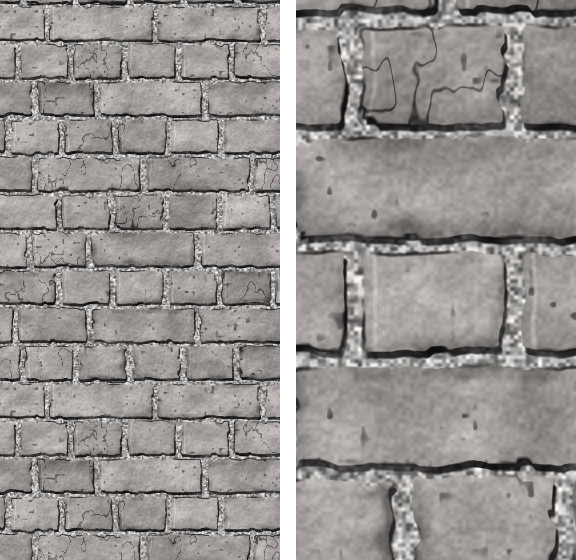
Left, the full canvas; right, a detail of the centre.
Reproduce this texture procedurally as a Shadertoy shader.

```glsl
// Weathered grey brick wall: alternating long and short courses in gritty pale mortar.

// Lengths are fractions of the canvas width; y runs downward from the top.
const int ROWS = 10;             // courses before the wall repeats
const float COURSE = 0.1347;     // height of one course
const float TOP = 0.0156;        // centre of the first bed joint
const float STRETCHER = 0.386;   // long brick plus joint
const float HEADER = 0.191;      // short brick plus joint
const float LAST_HEADER = 4.0;   // index of the long closing brick in short courses
const vec2 HALF_JOINT = vec2(0.0105, 0.0085);
const float CORNER = 0.006;
const float WARP = 0.007;        // waviness of the brick edges
const float CHIP = 0.006;        // depth of broken edges
const vec2 SHADOW_SHIFT = vec2(0.0035, 0.0085);
const vec3 BRICK_TINT = vec3(1.02, 0.99, 0.975);
const vec3 MORTAR_TINT = vec3(1.005, 1.0, 0.99);
const vec3 SHADOW_COLOR = vec3(0.045, 0.04, 0.04);
const float BRICK_TONE = 0.625;
const float MORTAR_TONE = 0.64;

// Per course: position of the anchor joint, and length of the brick left of it.
const float ANCHOR[ROWS] = float[ROWS](
    0.168, 0.062, 0.342, 0.027, 0.125, 0.211, 0.318, 0.209, 0.319, 0.080);
const float END_BRICK[ROWS] = float[ROWS](
    0.386, 0.191, 0.218, 0.191, 0.386, 0.386, 0.216, 0.386, 0.264, 0.191);

float hash(vec2 p) {
    vec3 q = fract(vec3(p.xyx) * 0.1031);
    q += dot(q, q.yzx + 33.33);
    return fract((q.x + q.y) * q.z);
}

float noise(vec2 p) {
    vec2 i = floor(p), f = fract(p);
    f = f * f * (3.0 - 2.0 * f);
    return mix(mix(hash(i), hash(i + vec2(1, 0)), f.x),
               mix(hash(i + vec2(0, 1)), hash(i + vec2(1, 1)), f.x), f.y);
}

float fbm(vec2 p) {
    float sum = 0.0, amp = 0.53;
    for (int i = 0; i < 4; i++) {
        sum += amp * noise(p);
        p = mat2(1.6, 1.2, -1.2, 1.6) * p + 17.0;
        amp *= 0.5;
    }
    return sum;
}

// Signed distance to the brick of this cell; also its id, centred position and half size.
float brickDistance(vec2 p, out vec2 id, out vec2 local, out vec2 halfSize) {
    p += WARP * (vec2(noise(p * 28.0), noise(p * 28.0 + 40.0)) - 0.5);
    p += 0.3 * WARP * (noise(p * 110.0) - 0.5);
    float course = floor(p.y / COURSE);
    int row = (int(course) + ROWS) % ROWS;
    bool header = row % 2 == 1;
    float width = header ? HEADER : STRETCHER;
    float k = floor((p.x - ANCHOR[row]) / width);
    if (header) k = min(k, LAST_HEADER);
    float left = ANCHOR[row] + k * width;
    if (header && k == LAST_HEADER) width = STRETCHER;
    if (k < 0.0) {
        k = -1.0;
        width = END_BRICK[row];
        left = ANCHOR[row] - width;
        if (p.x < left) {
            k = -2.0;
            width = STRETCHER;
            left -= width;
        }
    }
    id = vec2(k + 5.0, float(row) + 3.0);
    vec2 jitter = vec2(hash(id * 7.1), hash(id * 3.7 + 9.0)) - 0.5;
    local = p - vec2(left + 0.5 * width, (course + 0.5) * COURSE) - 0.005 * jitter;
    halfSize = 0.5 * vec2(width, COURSE) - HALF_JOINT - 0.003 * abs(jitter.yx);
    vec2 q = abs(local) - halfSize + CORNER;
    float d = length(max(q, 0.0)) + min(max(q.x, q.y), 0.0) - CORNER;
    return d + CHIP * smoothstep(0.62, 0.9, noise(p * 38.0));
}

void mainImage(out vec4 fragColor, in vec2 fragCoord) {
    float pixel = 1.0 / iResolution.x;
    vec2 p = vec2(fragCoord.x, iResolution.y - fragCoord.y) * pixel;
    p.y = mod(p.y - TOP, float(ROWS) * COURSE);

    vec2 id, local, halfSize, unusedId, unusedLocal, unusedSize;
    float d = brickDistance(p, id, local, halfSize);
    float caster = brickDistance(p - SHADOW_SHIFT, unusedId, unusedLocal, unusedSize);
    float face = 1.0 - smoothstep(-pixel, pixel, d);
    float grain = noise(p * 210.0) - 0.5;

    // Brick face: own tone, mottling, raking light and dirty rims
    float mottle = fbm(p * vec2(13.0, 17.0));
    float relief = fbm(p * 45.0) - fbm(p * 45.0 + vec2(0.12, 0.25));
    float tone = BRICK_TONE + 0.11 * (hash(id) - 0.5) + 0.3 * (mottle - 0.5);
    tone += 0.22 * relief + 0.09 * grain;
    float rim = smoothstep(-0.022, 0.0, d);
    tone -= rim * (0.04 + 0.2 * hash(id + 21.0) * smoothstep(0.4, 0.7, fbm(p * 24.0)));
    tone += 0.07 * rim * smoothstep(0.6, 1.0, -local.y / halfSize.y);

    // Pits, hairline cracks and the crease near the left end
    tone -= 0.3 * smoothstep(0.8, 0.95, noise(p * 75.0)) * smoothstep(0.45, 0.65, mottle);
    float vein = abs(fbm(p * vec2(11.0, 6.0) + 30.0) - 0.5);
    tone -= 0.28 * (1.0 - smoothstep(0.0, 0.012, vein)) * step(0.72, hash(id + 5.0));
    float crease = abs(local.x + halfSize.x - 0.013);
    tone += 0.09 * (1.0 - smoothstep(0.001, 0.004, crease)) * step(0.4, hash(id + 13.0));

    // Mortar with coarse sand, then the shadow thrown down and to the right
    float sand = 0.55 * grain + 0.3 * (noise(p * 120.0 + 8.0) - 0.5);
    vec3 color = MORTAR_TINT * (MORTAR_TONE + sand);
    float shade = 1.0 - smoothstep(-0.002, 0.002, caster);
    color = mix(color, SHADOW_COLOR, shade * mix(0.6, 1.0, noise(p * 30.0 + 3.0)));
    color = mix(color, BRICK_TINT * tone, face);

    // Broken dark line where brick and mortar meet
    float contact = 1.0 - smoothstep(0.0, 0.004, abs(d));
    color = mix(color, SHADOW_COLOR, 0.7 * contact * smoothstep(0.4, 0.7, noise(p * 22.0 + 60.0)));
    fragColor = vec4(clamp(color, 0.0, 1.0), 1.0);
}
```
